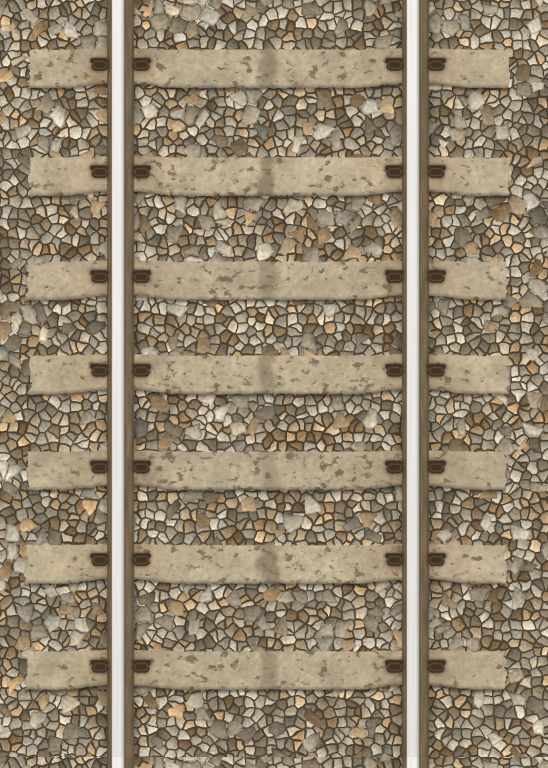
This texture is drawn by a WebGL 2 fragment shader. Its source:

```glsl
#version 300 es
precision highp float;
uniform vec2 u_resolution;
out vec4 fragColor;

const float TRACK_CENTRE = 0.349;
const float RAIL_OFFSET = 0.192;
const float BASE_HALF = 0.0176;
const float REPEAT_LENGTH = 0.9857;
const vec3 GAP = vec3(0.29, 0.245, 0.175);
const vec3 STONE_DARK = vec3(0.45, 0.395, 0.31);
const vec3 STONE_LIGHT = vec3(0.81, 0.76, 0.665);
const vec3 CONCRETE = vec3(0.735, 0.675, 0.565);
const vec3 STAIN = vec3(0.42, 0.365, 0.285);
const vec3 RUST = vec3(0.52, 0.40, 0.27);
const vec3 RAIL_BASE = vec3(0.46, 0.395, 0.305);
const vec3 STEEL = vec3(0.95, 0.94, 0.92);
const vec3 IRON = vec3(0.25, 0.195, 0.14);

vec2 hash2(vec2 p) {
  vec3 q = fract(p.xyx * vec3(0.1031, 0.1030, 0.0973));
  q += dot(q, q.yzx + 33.33);
  return fract((q.xx + q.yz) * q.zy);
}

float corner(vec2 cell, vec2 f, vec2 o) {
  return dot(hash2(cell + o) * 2.0 - 1.0, f - o);
}

float gradientNoise(vec2 p) {
  vec2 i = floor(p), f = fract(p);
  vec2 u = f * f * f * (f * (f * 6.0 - 15.0) + 10.0);
  return mix(mix(corner(i, f, vec2(0, 0)), corner(i, f, vec2(1, 0)), u.x),
             mix(corner(i, f, vec2(0, 1)), corner(i, f, vec2(1, 1)), u.x), u.y);
}

float fbm(vec2 p) {
  float sum = 0.0, amp = 1.0;
  for (int i = 0; i < 4; i++) {
    sum += amp * gradientNoise(p);
    p = p * 2.03 + 17.3;
    amp *= 0.55;
  }
  return sum;
}

float band(float d, float soft) { return 1.0 - smoothstep(-soft, soft, d); }

float boxDistance(vec2 p, vec2 halfSize, float radius) {
  vec2 q = abs(p) - halfSize + radius;
  return length(max(q, 0.0)) + min(max(q.x, q.y), 0.0) - radius;
}

// Angular stones: rgb is the colour, a is the cover; only a share is kept
vec4 stones(vec2 p, float size, float share, float pixel) {
  vec2 g = p / size + 0.25 * vec2(gradientNoise(p / size * 1.3), gradientNoise(p / size * 1.3 + 31.0));
  vec2 cell = floor(g), f = fract(g), nearest = vec2(0.0), id = cell;
  float best = 9.0, edge = 9.0;
  for (int k = 0; k < 9; k++) {
    vec2 o = vec2(k % 3 - 1, k / 3 - 1);
    vec2 r = o + 0.05 + 0.9 * hash2(cell + o) - f;
    if (dot(r, r) < best) { best = dot(r, r); nearest = r; id = cell + o; }
  }
  for (int k = 0; k < 25; k++) {
    vec2 o = id - cell + vec2(k % 5 - 2, k / 5 - 2);
    vec2 r = o + 0.05 + 0.9 * hash2(cell + o) - f, gap = r - nearest;
    if (dot(gap, gap) > 0.0001) edge = min(edge, dot(0.5 * (r + nearest), normalize(gap)));
  }
  vec2 tone = hash2(id + 57.0), tint = hash2(id + 113.0);
  vec3 col = mix(STONE_DARK, STONE_LIGHT, tone.x);
  col = mix(col, vec3(dot(col, vec3(0.333))) * vec3(1.02, 1.0, 0.94), 0.5 * tint.y);
  col *= mix(vec3(1.0), vec3(1.03, 0.91, 0.77), smoothstep(0.55, 1.0, tint.x));
  float facet = dot(nearest, vec2(tone.y - 0.5, -0.6));
  col *= 1.0 + 0.45 * facet + 0.22 * gradientNoise(g * 4.0);
  col *= mix(0.72, 1.04, smoothstep(0.0, 0.2, edge));
  float cover = smoothstep(-0.04, 0.04 + 0.6 * pixel / size, edge - 0.07 * tint.x);
  return vec4(col, cover * step(1.0 - share, hash2(id + 211.0).x));
}

// One curled fastening; p.x points away from the rail
vec3 clip(vec3 col, vec2 p, float pixel) {
  float arm = boxDistance(p + vec2(0.0, 0.0045), vec2(0.0115, 0.0036), 0.0035);
  float loop = boxDistance(p - vec2(-0.001, 0.0025), vec2(0.0105, 0.0062), 0.006);
  col *= 1.0 - 0.4 * band(min(arm, loop) - 0.001, 0.005);
  col = mix(col, IRON, band(min(arm, loop), pixel));
  float rod = abs(boxDistance(p - vec2(-0.001, 0.001), vec2(0.008, 0.0045), 0.004)) - 0.0007;
  return mix(col, vec3(0.47, 0.38, 0.29), 0.6 * band(rod, pixel));
}

void main() {
  float pixel = 1.0 / u_resolution.y;
  vec2 p = gl_FragCoord.xy * pixel;
  p.y = mod(1.0 - p.y, REPEAT_LENGTH);
  float railX = p.x - TRACK_CENTRE - RAIL_OFFSET * sign(p.x - TRACK_CENTRE);
  float railGap = abs(railX) - BASE_HALF;

  // Nearest of the unevenly spaced sleepers
  float centres[7] = float[7](0.0885, 0.229, 0.3645, 0.487, 0.612, 0.734, 0.872);
  float y = 9.0, row = 0.0;
  for (int i = 0; i < 7; i++)
    if (abs(p.y - centres[i]) < abs(y)) { y = p.y - centres[i]; row = float(i); }
  vec2 vary = hash2(vec2(row + 3.0, 8.0)) - 0.5;

  // Ballast: gap, common stones, then scattered larger ones
  vec4 small = stones(p, 0.0128, 1.0, pixel), large = stones(p + 3.7, 0.0195, 0.25, pixel);
  vec3 col = mix(mix(GAP, small.rgb, small.a), large.rgb, large.a);
  col *= 1.0 + 0.13 * fbm(p * 9.0);
  col *= 1.0 - 0.22 * band(railGap - 0.006, 0.008);

  // Sleeper with flared ends, chipped outline and shadow below
  float flare = smoothstep(0.0, 0.06, railGap);
  float chip = 0.0016 * fbm(p * 75.0 + row);
  float endGap = abs(p.x - TRACK_CENTRE - 0.006 * vary.x) - 0.312 + 4.0 * chip;
  float below = y - 0.0205 - 0.0055 * flare + chip;
  float sleeper = max(endGap, max(-y - 0.0255 + 0.0015 * flare + chip, below));
  col *= 1.0 - 0.45 * band(max(endGap, max(below - 0.003, -y)), 0.004);
  vec2 s = p + vec2(row * 2.7, row * 5.1);
  vec3 slab = CONCRETE * (1.0 + 0.14 * fbm(s * 24.0) + 0.12 * fbm(s * 130.0) + 0.06 * vary.y);
  float inner = band(abs(p.x - TRACK_CENTRE) - RAIL_OFFSET, 0.01);
  float spots = smoothstep(0.22, 0.6, fbm(s * vec2(70.0, 95.0)) + 0.35 * fbm(s * 18.0) + 0.1 * inner);
  float middle = band(abs(p.x - TRACK_CENTRE + 0.004 * vary.x) - 0.010 + 0.012 * fbm(s * 40.0), 0.006);
  slab = mix(slab, STAIN, 0.75 * spots + (0.4 + 0.3 * vary.y) * middle * (1.0 - spots));
  slab = mix(slab, RUST, 0.5 * exp(-max(railGap, 0.0) * 38.0) * (0.8 + fbm(s * 45.0)));
  slab *= 1.0 - 0.25 * smoothstep(-0.006, 0.0, below);
  col = mix(col, slab, band(sleeper, pixel));

  // Rail foot, polished head and its grey flank
  vec3 foot = RAIL_BASE * (1.0 + 0.22 * fbm(p * vec2(160.0, 22.0)));
  foot *= 0.78 + 0.22 * smoothstep(0.0, 0.005, -railGap);
  col = mix(col, foot, band(railGap, pixel));
  float head = railX + 0.0033;
  col = mix(col, IRON * 1.4, 0.65 * band(abs(head) - 0.0095, pixel));
  vec3 steel = STEEL * (1.0 - 0.06 * p.y) * (1.0 - 0.25 * smoothstep(0.003, 0.0085, head));
  steel *= 1.0 + 0.05 * gradientNoise(p * vec2(300.0, 6.0));
  col = mix(col, steel, band(abs(head) - 0.0080, pixel));

  // Four fastenings on every sleeper
  col = clip(col, vec2(railGap - 0.0105, y + 0.005 + 0.002 * vary.y), pixel);
  fragColor = vec4(clamp(col, 0.0, 1.0), 1.0);
}
```
